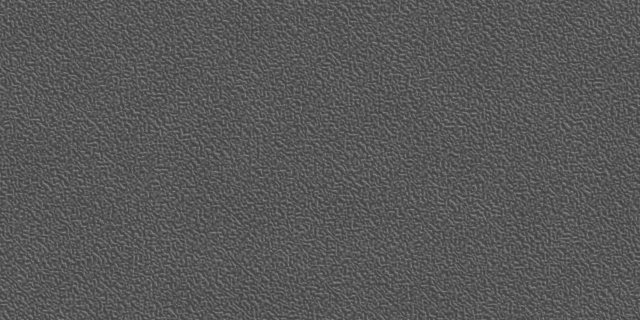
This texture is drawn by a Shadertoy shader. Its source:

```glsl
#define GRAIN_DENSITY 104.0
#define GRAIN_ANGLE 0.8
#define LIGHT_ANGLE 0.95
#define WARP_AMOUNT 0.7
#define RELIEF 0.14
#define GROOVE_SHADE 0.2
#define GLINT 0.17
#define MOTTLE 0.037
#define BASE_GREY 0.335

float hashAngle(vec2 cell) {
    vec3 q = fract(vec3(cell.xyx) * vec3(0.1031, 0.1030, 0.0973));
    q += dot(q, q.yzx + 33.33);
    return 6.28318 * fract((q.x + q.y) * q.z);
}

float cornerRamp(vec2 cell, vec2 offset) {
    float angle = hashAngle(cell);
    return dot(vec2(cos(angle), sin(angle)), offset);
}

float gradientNoise(vec2 p) {
    vec2 cell = floor(p);
    vec2 f = p - cell;
    vec2 blend = f * f * f * (f * (f * 6.0 - 15.0) + 10.0);
    vec2 e = vec2(1.0, 0.0);
    float low = mix(cornerRamp(cell, f), cornerRamp(cell + e.xy, f - e.xy), blend.x);
    float high = mix(cornerRamp(cell + e.yx, f - e.yx), cornerRamp(cell + e.xx, f - e.xx), blend.x);
    return mix(low, high, blend.y);
}

// Rounded pebbles with flattened tops and narrow grooves
float pebbleHeight(vec2 p) {
    float n = gradientNoise(p) + 0.15 * gradientNoise(p * 1.7 + 57.0);
    return smoothstep(-0.42, 0.36, n);
}

float leatherTone(vec2 uv) {
    // Turn the grain off the canvas axes and bend it slightly
    float c = cos(GRAIN_ANGLE), s = sin(GRAIN_ANGLE);
    vec2 p = GRAIN_DENSITY * vec2(c * uv.x + s * uv.y, c * uv.y - s * uv.x);
    vec2 q = p * 0.27;
    p += WARP_AMOUNT * vec2(gradientNoise(q + 19.0), gradientNoise(q + 83.0));

    // Slope towards the light, with short glints on steep raised edges
    float turn = LIGHT_ANGLE - GRAIN_ANGLE;
    vec2 lightStep = 0.2 * vec2(cos(turn), sin(turn));
    float ahead = pebbleHeight(p + lightStep);
    float behind = pebbleHeight(p - lightStep);
    float slope = (behind - ahead) / (2.0 * length(lightStep));
    float height = 0.5 * (ahead + behind);
    float glint = max(slope - 0.4, 0.0) * smoothstep(0.25, 0.8, height);

    float mottle = MOTTLE * gradientNoise(uv * 7.0 + 11.0);
    float shade = RELIEF * slope + GROOVE_SHADE * (height - 0.55);
    return BASE_GREY * exp(shade + GLINT * glint + mottle);
}

void mainImage(out vec4 fragColor, in vec2 fragCoord) {
    // Average four samples per pixel
    float tone = 0.0;
    for (int i = 0; i < 4; i++) {
        vec2 jitter = vec2(float(i & 1), float(i >> 1)) * 0.4 - 0.2;
        tone += 0.25 * leatherTone((fragCoord + jitter) / iResolution.y);
    }
    fragColor = vec4(vec3(tone), 1.0);
}
```
